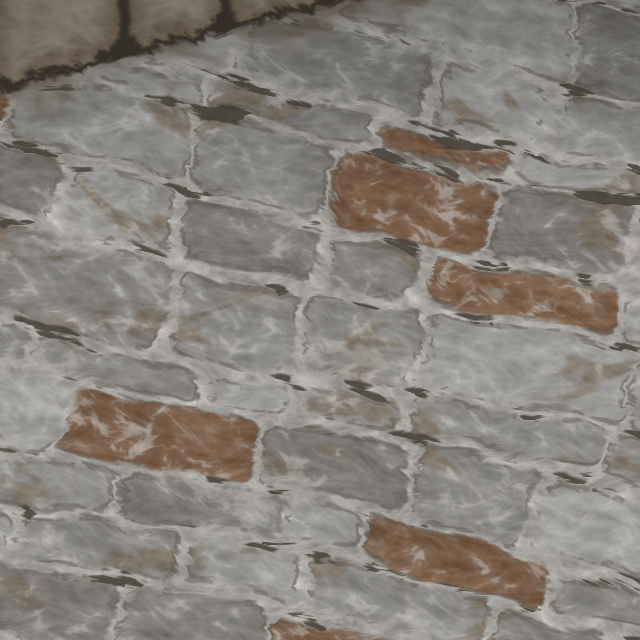
Give the GLSL for this texture, as a WebGL 1 fragment shader.

```glsl
precision highp float;
// Weathered rubble wall: tilted courses of rounded grey and rust stones in pale
// lime mortar. Jittered rows and columns give the stones, layered cellular noise
// gives crust, stains and broken dark seams; a ledge of boulders fills one corner.
uniform vec2 u_resolution;

const vec3 PALE_LIME = vec3(0.665, 0.655, 0.635);
const vec3 LIGHT_STONE = vec3(0.625, 0.618, 0.608);
const vec3 DARK_STONE = vec3(0.485, 0.475, 0.458);
const vec3 TAN_STAIN = vec3(0.47, 0.415, 0.35);
const vec3 RUST = vec3(0.46, 0.33, 0.235);
const vec3 SEAM = vec3(0.235, 0.21, 0.175);

float hash(vec2 p) {
  vec3 q = fract(p.xyx * vec3(0.1031, 0.1030, 0.0973));
  q += dot(q, q.yzx + 33.33);
  return fract((q.x + q.y) * q.z);
}

vec2 rotate(vec2 p, float angle) {
  float c = cos(angle), s = sin(angle);
  return vec2(c * p.x - s * p.y, s * p.x + c * p.y);
}

// Distance to the nearest scattered point
float cellular(vec2 p) {
  vec2 cell = floor(p), f = fract(p);
  float nearest = 4.0;
  for (int y = -1; y <= 1; y++) {
    for (int x = -1; x <= 1; x++) {
      vec2 o = vec2(float(x), float(y));
      vec2 point = o + vec2(hash(cell + o), hash(cell + o + 47.3)) - f;
      nearest = min(nearest, dot(point, point));
    }
  }
  return sqrt(nearest);
}

// Three warped cellular octaves, centred on zero with roughly unit spread
float layered(vec2 p) {
  float sum = 0.0, weight = 1.0;
  for (int i = 0; i < 3; i++) {
    p += 0.3 * sin(p.yx * 1.7 + vec2(0.4, 2.1));
    sum += weight * (cellular(p) - 0.45);
    weight *= 0.6;
    p = rotate(p, 0.15) * 2.0 + 17.7;
  }
  return sum * 4.2;
}

// Layered sines that bend the courses
vec2 wobble(vec2 p) {
  vec2 sum = vec2(0.0);
  float frequency = 9.0;
  for (int i = 0; i < 4; i++) {
    p = rotate(p, 0.9);
    sum += sin(p.yx * frequency + vec2(1.3, 4.2)) / frequency;
    frequency *= 1.9;
  }
  return sum;
}

float joint(float k, float seed) {
  return k + 0.7 * (hash(vec2(k, seed)) - 0.5);
}

// Index of an irregular interval and the distances to its two ends
vec3 span(float t, float seed) {
  float k = floor(t);
  if (t < joint(k, seed)) k -= 1.0;
  else if (t >= joint(k + 1.0, seed)) k += 1.0;
  return vec3(k, t - joint(k, seed), joint(k + 1.0, seed) - t);
}

// Signed distance to a rounded block inside the given spans
float block(vec2 low, vec2 high, float inset, float radius) {
  vec2 halfSize = max(0.5 * (low + high) - inset, vec2(0.008));
  vec2 q = abs(0.5 * (low - high)) - halfSize + radius;
  return length(max(q, 0.0)) + min(max(q.x, q.y), 0.0) - radius;
}

// Soft line that vanishes where its width falls to zero
float crack(float distance, float width) {
  return (1.0 - smoothstep(-0.002, 0.004, abs(distance) - width)) * smoothstep(0.0, 0.003, width);
}

void main() {
  vec2 uv = gl_FragCoord.xy / u_resolution.y;
  vec2 tilted = rotate(uv, 0.2);
  float grain = layered(tilted * vec2(26.0, 38.0));
  float streak = layered(tilted * vec2(9.0, 34.0) + 5.0);
  float patches = layered(tilted * vec2(5.0, 9.0) + 31.0);
  float stains = layered(tilted * vec2(6.0, 11.0) + 73.0);

  // Courses and stones
  vec2 wall = tilted + 0.12 * wobble(tilted) + vec2(0.004 * grain, 0.003 * streak);
  vec3 row = span(wall.y / 0.105, 3.0);
  vec3 column = span(wall.x / 0.23 + 9.0 * hash(vec2(row.x, 8.0)), row.x + 11.0);
  vec2 id = vec2(column.x, row.x);
  vec2 size = vec2(0.23, 0.105);
  float inset = mix(0.004, 0.016, hash(id + 5.5));
  float edge = block(vec2(column.y, row.y) * size, vec2(column.z, row.z) * size, inset, 0.016);
  float inside = 1.0 - smoothstep(-0.005, 0.004, edge);

  // Stone faces: grey tone, tan stains, a few rust blocks
  vec3 face = mix(DARK_STONE, LIGHT_STONE, hash(id + 2.7) + 0.12 * patches);
  face = mix(face, TAN_STAIN, 0.6 * smoothstep(0.7, 1.7, stains));
  float rusty = step(0.91, hash(id + 19.1));
  face = mix(face, RUST, rusty * (0.8 - 0.2 * smoothstep(0.0, 1.5, grain)));
  face += 0.018 * grain + 0.02 * streak;

  // Lime mortar, also smeared in patches over the faces
  vec3 mortar = PALE_LIME - 0.02 + 0.035 * grain + 0.02 * streak;
  float smear = smoothstep(0.2, 1.6, patches + 0.7 * grain);
  vec3 color = mix(mortar, face, inside * (1.0 - 0.5 * smear));

  // Broken seams along the courses and faint outlines round the stones
  float course = min(row.y, row.z) * size.y - 0.5 * inset;
  float seam = crack(course, 0.006 * clamp(0.6 * stains + 0.5 * streak - 0.35, 0.0, 1.3));
  float outline = crack(edge, 0.003 * clamp(0.5 - 0.6 * patches + 0.5 * grain, 0.0, 1.0));
  color = mix(color, SEAM, max(0.8 * seam, 0.4 * outline));

  // Boulder ledge over a shadowed gap in the upper left corner
  float rise = uv.y - 0.865 - 0.25 * uv.x + 0.004 * grain;
  vec3 boulder = span(uv.x / 0.16 + 0.01 * streak, 51.0);
  float ledge = block(vec2(boulder.y * 0.16, rise), vec2(boulder.z * 0.16, 0.22 - rise), 0.006, 0.035);
  vec3 boulderColor = mix(vec3(0.56, 0.53, 0.47), TAN_STAIN, smoothstep(-0.05, 0.0, ledge));
  boulderColor += 0.02 * patches + 0.015 * grain;
  vec3 corner = mix(SEAM, boulderColor, 1.0 - smoothstep(-0.008, 0.004, ledge));
  color = mix(color, TAN_STAIN * 0.8, 0.6 * smoothstep(-0.05, 0.0, rise + 0.012 * stains));
  color = mix(color, corner, smoothstep(-0.012, 0.002, rise));

  // Shade toward the top
  color *= mix(1.02, 0.86, smoothstep(0.6, 1.0, uv.y));
  gl_FragColor = vec4(clamp(color, 0.0, 1.0), 1.0);
}
```
